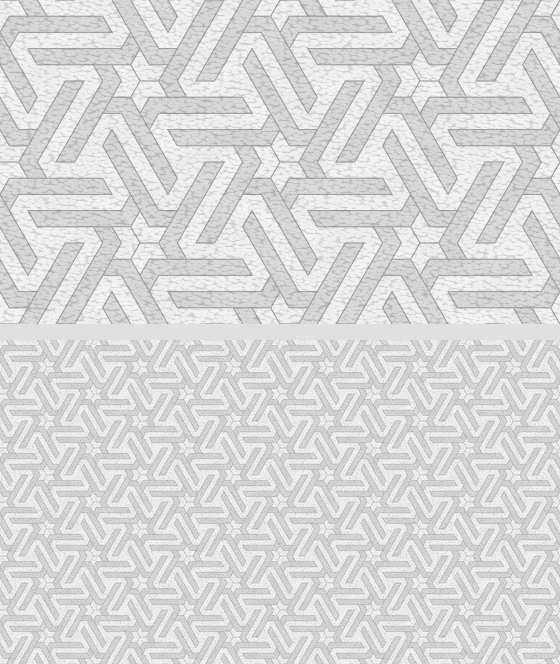
Top, the tile; bottom, the same tile 3 across and 3 down.
A Shadertoy shader for this pattern:

```glsl
// Interlaced sixfold lattice of hooked bars around split stars, on grained grey and white cloth.
#define REPEATS vec2(2.0, 2.0)     // whole repeats across and down
#define LIGHT_TONE 0.945
#define BAR_TONE 0.848
#define LINE_TONE 0.63
#define LINE_HALF_WIDTH 0.036      // in bar widths
#define GRAIN_CELLS vec2(96.0, 100.0)
#define GRAIN_SLANT 20.0           // whole rows of drift across the canvas
#define GRAIN_DEPTH 0.135
#define CLOUD_DEPTH 0.006

const float TAU = 6.2831853;
const float ROOT3 = 1.7320508;
const vec2 CELL = vec2(10.0 * ROOT3, 10.0);   // one repeat, in bar widths

vec2 hash2(vec2 p) {
    vec2 k = vec2(dot(p, vec2(127.1, 311.7)), dot(p, vec2(269.5, 183.3)));
    return fract(sin(k) * 43758.545);
}

// Signed distance to one bar: a long arm with a short foot, both one unit wide.
float hookedBar(vec2 p) {
    float below = -p.y;
    float beside = 0.5 * (ROOT3 * p.x - p.y);
    float along = beside - below;
    float width = abs(min(below, beside) - 1.5) - 0.5;
    return max(width, abs(along - 2.0) - 3.0);
}

// Offset from the closest centre of the staggered lattice.
vec2 nearestStar(vec2 p) {
    vec2 a = mod(p + 0.5 * CELL, CELL) - 0.5 * CELL;
    vec2 b = mod(p, CELL) - 0.5 * CELL;
    return dot(a, a) < dot(b, b) ? a : b;
}

// Wrapping cellular noise: stretched bumps, shaded on their lower side.
float clothShadow(vec2 uv) {
    vec2 g = uv * GRAIN_CELLS + vec2(0.0, GRAIN_SLANT * uv.x);
    vec2 home = floor(g);
    vec2 nearest = vec2(2.0);
    for (int j = -1; j <= 1; j++) {
        for (int i = -1; i <= 1; i++) {
            vec2 cell = home + vec2(i, j);
            // Undo the slant's row shift when a cell wraps sideways.
            float turn = floor(cell.x / GRAIN_CELLS.x);
            vec2 id = vec2(cell.x - turn * GRAIN_CELLS.x, cell.y - turn * GRAIN_SLANT);
            id.y = mod(id.y, GRAIN_CELLS.y);
            vec2 toSite = cell + hash2(id) - g;
            if (dot(toSite, toSite) < dot(nearest, nearest)) nearest = toSite;
        }
    }
    return smoothstep(0.3, 1.0, length(nearest) + 0.4 * nearest.y);
}

// Broad, faint unevenness from whole-period sines.
float cloud(vec2 uv) {
    vec2 t = TAU * uv;
    return sin(5.0 * t.x + 2.0 * sin(3.0 * t.y)) + sin(7.0 * t.y + 2.0 * sin(4.0 * t.x));
}

void mainImage(out vec4 fragColor, in vec2 fragCoord) {
    vec2 uv = fragCoord / iResolution.xy;
    vec2 p = nearestStar(uv * REPEATS * CELL);
    float pixel = REPEATS.y * CELL.y / iResolution.y;

    // Six bars around the star, plus the arms reaching in from its neighbours.
    mat2 sixthTurn = mat2(0.5, 0.5 * ROOT3, -0.5 * ROOT3, 0.5);
    float bars = 100.0;
    float lines = 100.0;
    for (int i = 0; i < 6; i++) {
        float own = hookedBar(p);
        float reaching = hookedBar(p + 0.5 * vec2(CELL.x, -CELL.y));
        bars = min(bars, min(own, reaching));
        lines = min(lines, min(abs(own), abs(reaching)));
        if (i % 2 == 0) {   // spokes splitting the star in three
            vec2 spoke = p - vec2(clamp(p.x, 0.0, 2.0 / ROOT3), 0.0);
            lines = min(lines, length(spoke));
        }
        p = sixthTurn * p;
    }

    // Flat tones, cloth grain, then the thin outlines.
    float inBar = smoothstep(0.5, -0.5, bars / pixel);
    float tone = mix(LIGHT_TONE, BAR_TONE, inBar);
    tone += CLOUD_DEPTH * cloud(uv);
    float shadow = GRAIN_DEPTH * clothShadow(uv);
    tone -= shadow;
    float ink = smoothstep(0.6, -0.6, (lines - LINE_HALF_WIDTH) / pixel);
    tone = mix(tone, LINE_TONE - 0.4 * shadow, ink);
    fragColor = vec4(vec3(tone), 1.0);
}
```
